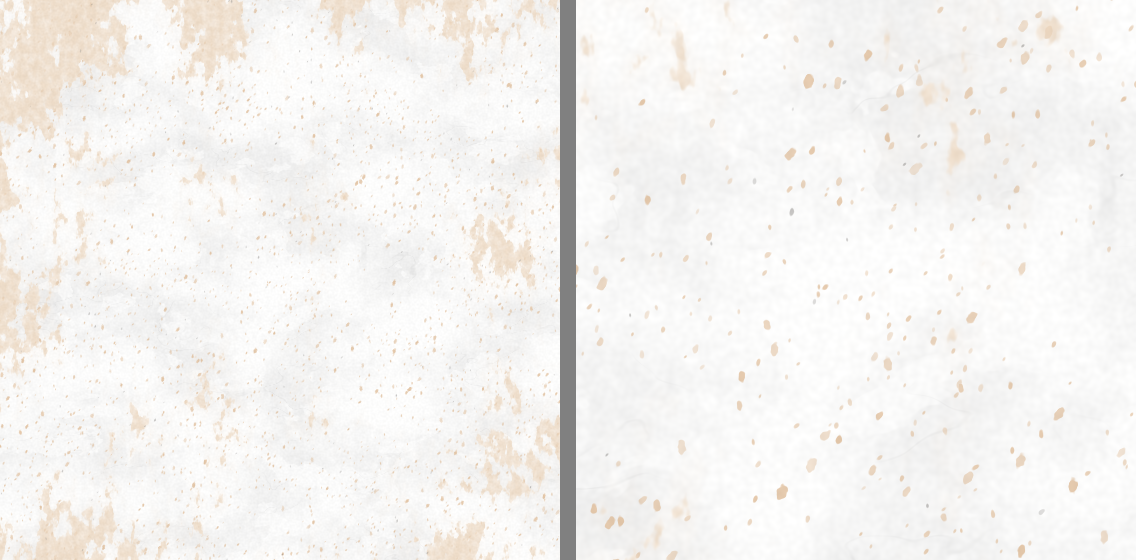
Left: the whole. Right: its middle third, enlarged.
Reproduce this texture procedurally as a Shadertoy shader.

```glsl
// Weathered whitewashed plaster: pale grey clouds, worn tan patches and scattered rusty flecks.

const vec3 CHALK_WHITE = vec3(0.992, 0.992, 0.990);
const vec3 CLOUD_GREY  = vec3(0.922, 0.922, 0.921);
const vec3 TAN_LIGHT   = vec3(0.957, 0.912, 0.862);
const vec3 TAN_DEEP    = vec3(0.922, 0.845, 0.758);
const vec3 RUST_FLECK  = vec3(0.870, 0.735, 0.595);
const vec3 DARK_SPECK  = vec3(0.600, 0.590, 0.580);

const vec2  CALM_CENTRE   = vec2(0.55, 0.41); // least worn part of the wall
const float WEAR_LEVEL    = -0.53;            // higher exposes more tan
const float EDGE_WEAR     = 0.66;             // extra wear towards the borders
const float PATCH_OPACITY = 0.88;
const float GRAIN         = 0.022;

// Integer hash of a lattice cell, two values in 0..1
vec2 hash2(vec2 cell) {
    uvec2 v = uvec2(ivec2(floor(cell)) + 4096);
    v = v * 1664525u + 1013904223u;
    v.x += v.y * 1664525u;
    v.y += v.x * 1664525u;
    v ^= v >> 16u;
    v.x += v.y * 1664525u;
    v.y += v.x * 1664525u;
    v ^= v >> 16u;
    return vec2(v & 65535u) / 65535.0;
}

float cornerSlope(vec2 cell, vec2 offset) {
    float angle = 6.2832 * hash2(cell).x;
    return dot(vec2(cos(angle), sin(angle)), offset);
}

float gradientNoise(vec2 p) {
    vec2 i = floor(p), f = p - i;
    vec2 u = f * f * f * (f * (f * 6.0 - 15.0) + 10.0);
    vec2 e = vec2(1.0, 0.0);
    float low  = mix(cornerSlope(i, f), cornerSlope(i + e, f - e), u.x);
    float high = mix(cornerSlope(i + e.yx, f - e.yx), cornerSlope(i + 1.0, f - 1.0), u.x);
    return mix(low, high, u.y);
}

float fbm(vec2 p, int octaves) {
    float sum = 0.0, amplitude = 1.0;
    for (int i = 0; i < octaves; i++) {
        sum += amplitude * gradientNoise(p);
        p = mat2(1.94, 0.36, -0.36, 1.94) * p + 17.3;
        amplitude *= 0.54;
    }
    return sum;
}

// Ragged upright chips scattered on a jittered grid; returns coverage
float flecks(vec2 p, float grid, float chance, float size, float seed) {
    vec2 q = p * grid;
    float ragged = 0.45 * gradientNoise(p * 330.0 + seed);
    float soft = grid * 0.7 / iResolution.y;
    float cover = 0.0;
    for (int y = -1; y <= 1; y++)
    for (int x = -1; x <= 1; x++) {
        vec2 cell = floor(q) + vec2(x, y);
        vec2 place = hash2(cell + seed);
        vec2 look = hash2(cell + seed + 531.0);
        float density = clamp(0.8 + 2.2 * gradientNoise(cell / grid * 7.0 + seed), 0.1, 2.0);
        if (look.x > chance * density) continue;
        vec2 d = q - cell - place;
        float tilt = 0.35 + 1.1 * (place.x - 0.5);
        d = mat2(cos(tilt), sin(tilt), -sin(tilt), cos(tilt)) * d;
        float radius = size * mix(0.55, 1.35, look.y * look.y);
        float dist = length(d * vec2(1.0, 0.58)) - radius * (1.0 + ragged);
        float opacity = mix(0.45, 1.0, fract(place.y * 37.0));
        cover = max(cover, opacity * (1.0 - smoothstep(-soft, soft, dist)));
    }
    return cover;
}

void mainImage(out vec4 fragColor, in vec2 fragCoord) {
    vec2 p = fragCoord / iResolution.y;
    vec2 warp = vec2(fbm(p * 9.0 + 3.1, 3), fbm(p * 9.0 + 41.7, 3));
    vec2 warped = p + 0.02 * warp;

    // Clouded whitewash with brushed streaks and brighter dabs
    float cloud = fbm(warped * vec2(5.0, 7.5) + 60.0, 6);
    float fine = fbm(p * vec2(70.0, 62.0) + 12.0, 3);
    float streak = gradientNoise(p * vec2(90.0, 5.0) + 8.0);
    float shade = smoothstep(-0.55, 0.95, cloud + 0.22 * fine + 0.12 * streak);
    vec3 color = mix(CHALK_WHITE, CLOUD_GREY, shade);
    float dabs = smoothstep(0.16, 0.27, fbm(warped * vec2(11.0, 17.0) + 90.0, 5));
    color = mix(color, CHALK_WHITE, 0.6 * dabs);

    // Faint broken creases
    float crease = 1.0 - smoothstep(0.0, 0.03, abs(fbm(warped * vec2(6.0, 13.0) + 25.0, 4)));
    color -= 0.028 * crease * smoothstep(0.0, 0.4, cloud);

    // Tan layer showing through, heavier near the borders
    float border = smoothstep(0.2, 0.75, length(p - CALM_CENTRE));
    float wear = 1.1 * fbm(warped * vec2(4.6, 3.1) + 5.0, 5)
               + 0.52 * fbm(p * vec2(44.0, 27.0) + 71.0, 4)
               + 0.10 * streak + EDGE_WEAR * border + WEAR_LEVEL;
    float patchMask = smoothstep(-0.05, 0.09, wear);
    float halo = smoothstep(-0.5, 0.25, wear);
    float depth = smoothstep(-0.5, 0.6, 0.5 * wear + 0.6 * fine + 0.25 * streak);
    color = mix(color, TAN_LIGHT, 0.24 * halo);
    color = mix(color, mix(TAN_LIGHT, TAN_DEEP, depth), PATCH_OPACITY * patchMask);

    // Rusty chips in two sizes, then sparse dark specks
    float chips = max(flecks(p, 56.0, 0.36, 0.115, 11.0),
                      0.85 * flecks(p, 105.0, 0.17, 0.125, 207.0));
    color = mix(color, RUST_FLECK, 0.85 * chips * (1.0 - 0.5 * patchMask));
    color = mix(color, DARK_SPECK, 0.6 * flecks(p, 85.0, 0.022, 0.085, 402.0));

    // Fine grain
    color += GRAIN * (gradientNoise(p * 240.0) + 0.6 * gradientNoise(p * 120.0 + 33.0));
    fragColor = vec4(clamp(color, 0.0, 1.0), 1.0);
}
```
